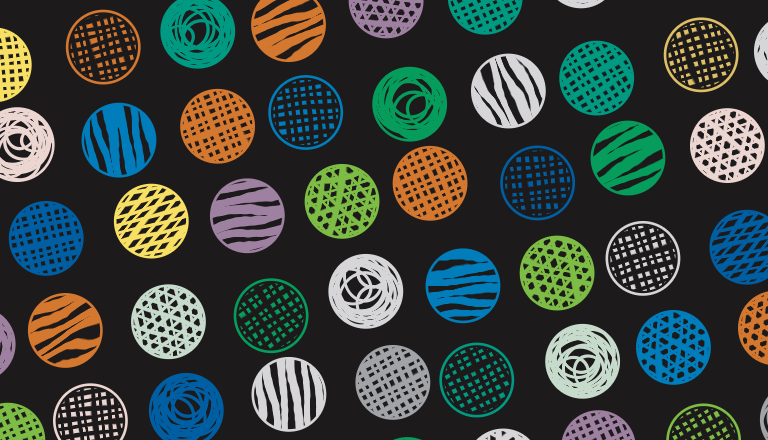
Give the GLSL for this pattern, as a Shadertoy shader.

```glsl
// Hand-drawn hatched, dotted and scribbled discs scattered over a near-black ground.

const float RADIUS = 0.085;

// Ordered from warm to cool to pale
const vec3 INKS[16] = vec3[16](
    vec3(0.83, 0.47, 0.19), vec3(0.87, 0.69, 0.38), vec3(0.87, 0.75, 0.40), vec3(0.97, 0.88, 0.39),
    vec3(0.49, 0.74, 0.27), vec3(0.02, 0.61, 0.36), vec3(0.00, 0.60, 0.51), vec3(0.00, 0.51, 0.51),
    vec3(0.00, 0.37, 0.64), vec3(0.00, 0.49, 0.73), vec3(0.90, 0.49, 0.67), vec3(0.62, 0.50, 0.63),
    vec3(0.63, 0.64, 0.65), vec3(0.78, 0.86, 0.80), vec3(0.92, 0.84, 0.82), vec3(0.84, 0.84, 0.85));

vec2 hash2(vec2 p) {
    vec3 q = fract(p.xyx * vec3(0.1031, 0.1030, 0.0973));
    q += dot(q, q.yzx + 33.33);
    return fract((q.xx + q.yz) * q.zy);
}

float corner(vec2 cell, vec2 offset) {
    return dot(hash2(cell) * 2.0 - 1.0, offset);
}

float gradientNoise(vec2 p) {
    vec2 i = floor(p), f = p - i, u = f * f * (3.0 - 2.0 * f);
    vec2 e = vec2(1, 0);
    return mix(mix(corner(i, f), corner(i + e, f - e), u.x),
               mix(corner(i + e.yx, f - e.yx), corner(i + 1.0, f - 1.0), u.x), u.y);
}

vec2 rotate(vec2 p, float angle) {
    float c = cos(angle), s = sin(angle);
    return vec2(c * p.x + s * p.y, c * p.y - s * p.x);
}

// Distance to wobbly parallel strokes running along x
float strokes(vec2 p, float count, float halfWidth, float seed) {
    float v = p.y * count + 0.6 * gradientNoise(vec2(p.x * 0.7, p.y * count * 0.8) + seed);
    return (abs(fract(v) - 0.5) - halfWidth) / count;
}

float crosshatch(vec2 p, float halfWidth, float seed) {
    return min(strokes(p, 4.6, halfWidth, seed), strokes(p.yx, 4.6, halfWidth, seed + 31.7));
}

// Three stroke directions leave small polygonal holes
float weave(vec2 p, float seed) {
    float d = 1.0;
    for (int k = 0; k < 3; k++)
        d = min(d, strokes(rotate(p, float(k) * 1.05), 4.0, 0.18, seed + float(k) * 13.3));
    return d;
}

// Broad zigzag strokes: the gaps taper to alternating sides
float zigzag(vec2 p, float seed) {
    float count = 3.1;
    float v = p.y * count + 0.9 * gradientNoise(p * vec2(0.8, 1.6) + seed);
    float gap = round(v);
    float side = mod(gap, 2.0) * 2.0 - 1.0;
    float shift = hash2(vec2(gap + 20.0, seed)).x - 0.5;
    float opening = 0.17 + 0.20 * side * (p.x + shift) + 0.12 * gradientNoise(p * 5.0 + seed);
    return (min(opening, 0.3) - abs(v - gap)) / count;
}

// Flat crossing strokes leave lens-shaped holes
float lattice(vec2 p, float seed) {
    return min(strokes(rotate(p, 0.33), 4.2, 0.21, seed), strokes(rotate(p, -0.33), 4.2, 0.21, seed + 9.1));
}

// Tangle of loops
float scribble(vec2 p, float seed) {
    float d = 1.0;
    for (int k = 0; k < 13; k++) {
        vec2 h = hash2(vec2(float(k) * 7.0 + 3.0, seed));
        float r = mix(0.3, 0.92, sqrt(h.x));
        vec2 q = rotate(p, h.y * 6.283 + float(k) * 2.4) - vec2(0.95 - r, 0.0);
        q.y *= 1.0 + 0.3 * h.y;
        d = min(d, abs(length(q) - r) - 0.045);
    }
    return d;
}

// Signed distance to the ink of one disc of radius 1
float discInk(vec2 p, vec2 id) {
    vec2 h = hash2(id + 71.0);
    float seed = 10.0 + 90.0 * h.x, edge = length(p);
    float style = fract(dot(id, vec2(0.755, 0.57)) + 0.12 * h.y) * 10.0;
    vec2 q = rotate(p, 0.1 + 0.5 * h.x + (h.y > 0.7 ? 1.5 : 0.0));
    float d = style < 1.4 ? max(-crosshatch(q, 0.25, seed), edge - 0.87)
            : style < 3.6 ? crosshatch(q, 0.27, seed)
            : style < 5.8 ? weave(q, seed)
            : style < 7.8 ? zigzag(q, seed)
            : style < 9.0 ? scribble(q, seed)
            : lattice(q, seed);
    float rim = abs(edge - 0.965) - 0.035;
    return max(min(d, rim), edge - 1.0);
}

void mainImage(out vec4 fragColor, in vec2 fragCoord) {
    vec2 p = fragCoord / iResolution.y;

    // Nearest disc on a slanted, jittered grid
    mat2 grid = mat2(0.219, 0.03, -0.055, 0.21);
    vec2 base = round(inverse(grid) * p), id = base, center = vec2(9);
    for (int j = -1; j <= 1; j++)
        for (int i = -1; i <= 1; i++) {
            vec2 cell = base + vec2(i, j);
            vec2 c = grid * cell + 0.036 * (hash2(cell + 40.0) - 0.5);
            if (distance(p, c) < distance(p, center)) { center = c; id = cell; }
        }

    // Warm inks gather at the top, pale ones at the bottom
    float pick = fract(dot(id, vec2(0.618, 0.382)) + 0.3 * hash2(id + 15.0).x);
    pick = pow(pick, mix(0.55, 1.5, clamp(center.y, 0.0, 1.0)));
    vec3 ink = INKS[int(min(pick * 16.0, 15.0))];

    float pixel = 1.0 / (iResolution.y * RADIUS);
    float cover = clamp(0.5 - discInk((p - center) / RADIUS, id + 50.0) / pixel, 0.0, 1.0);
    fragColor = vec4(mix(vec3(0.11, 0.10, 0.10), ink, cover), 1.0);
}
```
